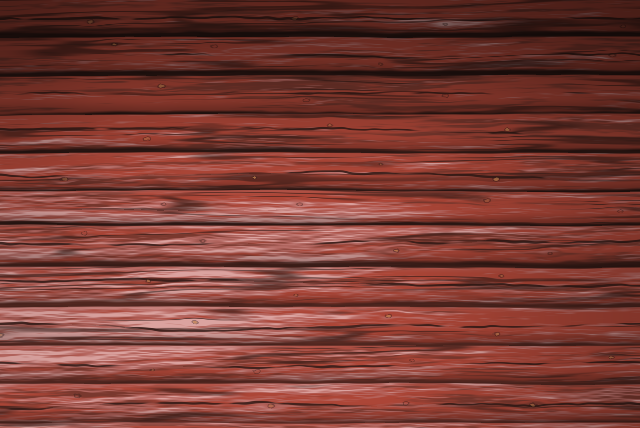
Give the GLSL for this texture, as a Shadertoy shader.

```glsl
const float PITCH = 0.09;       // plank height
const float FIRST_SEAM = 0.086; // depth of the first full seam
const float KNOTS = 2.6;        // knot cells per canvas height

const vec3 DEEP  = vec3(0.17, 0.09, 0.075);
const vec3 SHADE = vec3(0.41, 0.19, 0.155);
const vec3 RED   = vec3(0.58, 0.235, 0.185);
const vec3 DUSTY = vec3(0.62, 0.36, 0.34);
const vec3 PALE  = vec3(0.75, 0.57, 0.56);
const vec3 RESIN = vec3(0.68, 0.46, 0.28);

float hash(vec2 p) {
    return fract(sin(dot(p, vec2(127.1, 311.7))) * 43758.5453);
}

float noise(vec2 p) {
    vec2 i = floor(p), f = fract(p);
    f = f * f * (3.0 - 2.0 * f);
    return mix(mix(hash(i), hash(i + vec2(1, 0)), f.x),
               mix(hash(i + vec2(0, 1)), hash(i + vec2(1, 1)), f.x), f.y);
}

// Long fibres: noise stretched along x, finer at each octave
float fibres(vec2 p) {
    float sum = 0.0, weight = 0.5;
    vec2 scale = vec2(2.5, 100.0);
    for (int i = 0; i < 4; i++) {
        sum += weight * noise(p * scale + float(i) * 17.3);
        scale *= vec2(2.3, 1.55);
        weight *= 0.85;
    }
    return sum / 1.593;
}

// Hair-thin splits along the contours of stretched noise
float splits(vec2 p, float density) {
    float n = noise(vec2(p.x * 2.6, p.y * 105.0) + 41.0);
    float patches = smoothstep(0.75 - density, 1.0 - density, noise(p * vec2(3.5, 40.0) + 9.0));
    return patches * (1.0 - smoothstep(0.02, 0.15, abs(n - 0.5)));
}

// Offset from the knot in this stretch of plank, in canvas units
vec2 knotOffset(float along, float across, float row) {
    vec2 id = vec2(floor(along), row);
    vec2 centre = vec2(mix(0.2, 0.8, hash(id + 5.0)), mix(0.2, 0.75, hash(id + 8.0)));
    return vec2((fract(along) - centre.x) / KNOTS, (across - centre.y) * PITCH);
}

// Signed height above or below the long crack of a plank
float crackOffset(float x, float across, float row) {
    float middle = mix(0.42, 0.6, hash(vec2(row, 21.0)));
    float wander = 0.18 * (noise(vec2(x * 2.2, row * 7.0)) - 0.5)
                 + 0.07 * (noise(vec2(x * 13.0, row * 5.0)) - 0.5)
                 + 0.03 * (noise(vec2(x * 40.0, row * 3.0)) - 0.5);
    return (across - middle - wander) * PITCH;
}

void mainImage(out vec4 fragColor, in vec2 fragCoord) {
    vec2 p = fragCoord / iResolution.y;
    float u = fragCoord.x / iResolution.x;
    float depth = 1.0 - p.y;
    float pixel = 1.0 / iResolution.y;

    // Uneven, slightly wavy planks
    float bend = 0.013 * exp(-pow((depth - 0.55) / 0.06, 2.0));
    bend += 0.006 * (noise(vec2(p.x * 3.0, depth * 9.0)) - 0.5);
    bend += 0.002 * (noise(vec2(p.x * 14.0, depth * 12.0)) - 0.5);
    float rows = (depth + bend - FIRST_SEAM) / PITCH;
    float row = floor(rows), across = fract(rows);
    float tone = hash(vec2(row, 12.0));

    // Grain leans a little on each plank and parts around the knots
    float along = p.x * KNOTS + hash(vec2(row, 3.0));
    vec2 knot = knotOffset(along, across, row);
    vec2 reach = knot * vec2(28.0, 80.0);
    float drift = 0.006 * noise(p * vec2(4.0, 6.0)) + 0.03 * (hash(vec2(row, 61.0)) - 0.5) * p.x;
    vec2 grainPos = vec2(p.x + row * 3.7, depth + bend + drift - knot.y * 0.7 * exp(-dot(reach, reach)));
    float grain = fibres(grainPos);

    // Light falls from the lower left; the top and corners are dim
    float light = mix(0.6, 1.1, smoothstep(-0.02, 0.45, depth));
    light *= 1.0 - 0.25 * smoothstep(0.55, 1.05, u) - 0.2 * smoothstep(0.25, 0.0, u) * (1.0 - depth);
    float worn = smoothstep(0.2, 0.62, depth) * mix(1.1, 0.35, smoothstep(0.1, 1.0, u));
    worn *= mix(0.55, 1.25, tone);

    // Paint with faded streaks
    float patchTone = noise(grainPos * vec2(2.0, 24.0) + 5.0);
    float cover = grain + 0.14 * (tone - 0.5) + 0.3 * (patchTone - 0.5);
    vec3 color = mix(SHADE, RED, smoothstep(0.3, 0.55, cover));
    float streak = fibres(grainPos * vec2(1.3, 1.2) + 63.0);
    float blotch = noise(grainPos * vec2(2.5, 18.0) + 31.0);
    float fade = streak + 0.3 * (blotch - 0.5) + 0.28 * worn;
    color = mix(color, DUSTY, 0.9 * smoothstep(0.5, 0.74, fade));
    color = mix(color, PALE, 0.9 * smoothstep(0.7, 0.92, fade));

    // Rounded face: lit upper lip, shaded underside
    color = mix(color, DUSTY, 0.5 * worn * smoothstep(0.16, 0.03, across));
    color *= 1.06 - 0.3 * smoothstep(0.55, 1.0, across);

    // Fine splits and one long crack with a pale lip
    color = mix(color, DEEP, 0.6 * splits(grainPos, mix(0.2, 0.5, tone)));
    float crack = crackOffset(p.x, across, row);
    float swell = noise(vec2(p.x * 5.0, row * 9.0)) * noise(vec2(p.x * 17.0, row * 4.0));
    float crackWidth = 0.0065 * swell * step(0.25, hash(vec2(row, 30.0)));
    float crackMask = 1.0 - smoothstep(crackWidth * 0.4, crackWidth * 0.5 + pixel, abs(crack));
    color = mix(color, DUSTY, 0.45 * worn * smoothstep(0.007, 0.002, crack) * step(0.0, crack));
    color = mix(color, DEEP, 0.85 * crackMask * smoothstep(0.0002, 0.0014, crackWidth));

    // Knots: faint rim around a small resin heart, many painted over
    vec2 id = vec2(floor(along), row);
    float size = mix(0.002, 0.0046, hash(id + 25.0));
    float radius = length(knot * vec2(0.55, 1.0)) + 0.003 * (noise(p * 200.0) - 0.5);
    float bare = smoothstep(0.3, 0.9, hash(id + 15.0));
    color = mix(color, DEEP, 0.4 * smoothstep(0.002, 0.0, abs(radius - size)));
    color = mix(color, RESIN, 0.75 * bare * smoothstep(size, size * 0.4, radius));

    // Seams: broad and dark at the top, thinner and reddish further down
    float gapSize = mix(0.02, 0.12, hash(vec2(row, 50.0))) * mix(1.2, 0.8, depth);
    gapSize += 0.07 * (noise(vec2(p.x * 4.0, row * 3.0)) - 0.5);
    gapSize += 0.03 * (noise(vec2(p.x * 22.0, row * 6.0)) - 0.5);
    float soft = 1.2 * pixel / PITCH;
    float gap = smoothstep(1.0 - gapSize - 2.0 * soft, 1.0 - gapSize + soft, across);
    gap = max(gap, 0.8 - 0.8 * smoothstep(0.0, soft, across));
    vec3 gapColor = mix(DEEP * 0.9, SHADE * 0.8, smoothstep(0.5, 0.75, depth) * 0.7) * (0.7 + 0.6 * grain);
    color = mix(color, gapColor, gap);

    fragColor = vec4(clamp(color * light, 0.0, 1.0), 1.0);
}
```
